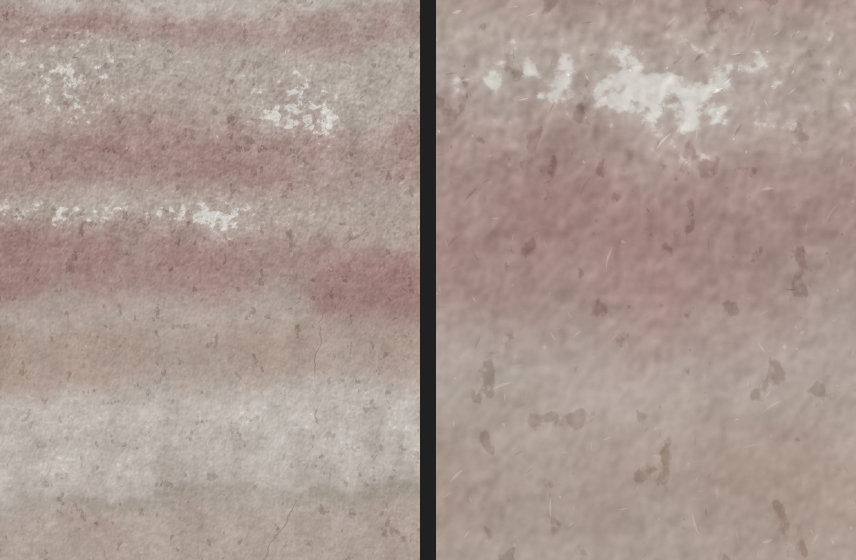
Left, the full canvas; right, a detail of the centre.
Give the GLSL for this texture, as a WebGL 1 fragment shader.

```glsl
precision highp float;
// Weathered plaster wall: broken rose and lime bands, chalky flaking, gritty relief, chips and hairline cracks.
uniform vec2 u_resolution;

const vec3 PLASTER = vec3(0.692, 0.655, 0.625);
const vec3 ROSE = vec3(0.618, 0.500, 0.482);
const vec3 OCHRE = vec3(0.655, 0.575, 0.530);
const vec3 LIME = vec3(0.750, 0.718, 0.692);
const vec3 CHALK = vec3(0.800, 0.788, 0.768);
const vec3 DAMP = vec3(0.610, 0.575, 0.530);
const vec3 CRACK = vec3(0.530, 0.455, 0.405);
const float GRAIN = 0.13;       // fine surface contrast
const float RELIEF = 0.16;      // slanted light on the grit
const float CHIP_SHARE = 0.45;  // share of cells holding a chip
const float CHIP_TONE = 0.085;  // chip contrast

float hash(vec2 p) {
  vec3 q = fract(vec3(p.xyx) * 0.1031);
  q += dot(q, q.yzx + 33.33);
  return fract((q.x + q.y) * q.z);
}

float noise(vec2 p) {
  vec2 i = floor(p), f = fract(p);
  f = f * f * (3.0 - 2.0 * f);
  return mix(mix(hash(i), hash(i + vec2(1, 0)), f.x),
             mix(hash(i + vec2(0, 1)), hash(i + vec2(1, 1)), f.x), f.y);
}

float fbm(vec2 p) {
  float sum = 0.0, amp = 0.5;
  for (int i = 0; i < 5; i++) {
    sum += amp * noise(p);
    p = mat2(0.8, 0.6, -0.6, 0.8) * p * 2.03 + 17.3;
    amp *= 0.5;
  }
  return sum;
}

// Flat-topped horizontal band with soft borders
float band(float y, float center, float halfHeight) {
  float d = (y - center) / halfHeight;
  return exp(-d * d * d * d);
}

float blob(vec2 p, vec2 center, vec2 radius) {
  vec2 d = (p - center) / radius;
  return exp(-dot(d, d));
}

// Distance to the segment from a to b
float segment(vec2 p, vec2 a, vec2 b) {
  vec2 ab = b - a;
  return length(p - a - ab * clamp(dot(p - a, ab) / dot(ab, ab), 0.0, 1.0));
}

// Height of the gritty surface, drawn out along a diagonal
float grit(vec2 p) {
  vec2 q = mat2(0.8, -0.6, 0.6, 0.8) * p;
  return 0.6 * noise(q * vec2(190.0, 110.0)) + 0.4 * noise(p * vec2(250.0, 210.0) + 7.0);
}

// Signed tone of small tapered chips, light above zero and dark below
float chips(vec2 p, float cells, float px) {
  vec2 home = floor(p * cells);
  float tone = 0.0;
  for (int j = -1; j <= 1; j++) {
    for (int i = -1; i <= 1; i++) {
      vec2 id = home + vec2(float(i), float(j)) + cells;
      float pick = hash(id + 3.7), size = hash(id + 41.3);
      vec2 q = p - (id - cells + vec2(hash(id), hash(id + 9.1))) / cells;
      float angle = 1.1 + 2.2 * (hash(id + 23.9) - 0.5);
      float c = cos(angle), s = sin(angle);
      q = vec2(c * q.x + s * q.y, c * q.y - s * q.x);
      q.y += 40.0 * q.x * q.x * (size - 0.5);
      float reach = mix(0.04, 0.30, size * size) / cells;
      float along = clamp(q.x, -reach, reach);
      float width = mix(0.075, 0.035, size) / cells * (1.0 - 0.8 * abs(along) / reach);
      float cover = 1.0 - smoothstep(-px, px, length(q - vec2(along, 0.0)) - width);
      tone += cover * step(pick, CHIP_SHARE) * (hash(id + 57.1) - 0.45) * 2.2;
    }
  }
  return clamp(tone, -1.1, 1.1);
}

void main() {
  vec2 p = gl_FragCoord.xy / u_resolution.y;
  float px = 0.7 / u_resolution.y;
  float cloud = fbm(p * vec2(6.0, 8.0) + 4.0);
  float mottle = fbm(p * vec2(24.0, 19.0) + 31.0);
  float streak = fbm(p * vec2(26.0, 5.0) + 12.0);
  float speck = fbm(p * vec2(95.0, 110.0) + 8.0);
  float y = p.y + 0.09 * (fbm(p * vec2(5.0, 7.0) + 50.0) - 0.5) + 0.05 * (mottle - 0.5);

  // Washed colour bands, worn through in places
  float sag = 0.035 * smoothstep(0.5, 0.6, p.x);
  float rose = 0.60 * band(y, 0.945, 0.035) + 0.80 * band(y, 0.715, 0.060)
             + 0.98 * band(y + sag, 0.522, 0.070);
  float ochre = 0.65 * band(y, 0.36, 0.055) + 0.40 * band(y, 0.66, 0.25) + 0.45 * band(y, 0.03, 0.07);
  float lime = band(y, 0.225, 0.090) + 0.40 * band(y, 0.99, 0.03);
  float worn = 0.2 + 1.7 * (cloud - 0.15) + 0.7 * (streak - 0.3);
  vec3 color = mix(PLASTER, OCHRE, clamp(ochre * (0.1 + 1.8 * cloud), 0.0, 1.0));
  color = mix(color, ROSE, clamp(rose * worn, 0.0, 1.0));
  color = mix(color, LIME, clamp(lime * (0.3 + 1.1 * mottle), 0.0, 1.0));
  float damp = band(y, 0.107, 0.013) + 0.3 * band(y, 0.41, 0.008);
  color = mix(color, DAMP, 0.6 * damp * smoothstep(0.25, 0.65, cloud));

  // Chalky crumbs gathered in ragged patches
  float patches = blob(p, vec2(0.14, 0.865), vec2(0.17, 0.085))
                + blob(p, vec2(0.54, 0.82), vec2(0.15, 0.085))
                + blob(p, vec2(0.03, 0.62), vec2(0.13, 0.028))
                + blob(p, vec2(0.33, 0.615), vec2(0.20, 0.038))
                + 0.40 * band(y, 0.23, 0.08);
  float crumb = 0.5 * speck + 0.3 * mottle + 0.2 * cloud;
  float flakes = smoothstep(0.0, 0.09, crumb - 0.72 + 0.26 * min(patches, 1.0));
  color = mix(color, CHALK, 0.25 * min(patches, 1.0) * mottle + 0.68 * flakes);

  // Stains, grain, slanted relief and chips
  color += 0.08 * (mottle - 0.48) + vec3(0.035, 0.045, 0.045) * (streak - 0.48);
  float rough = 0.7 + 0.3 * smoothstep(0.4, 0.65, p.y) + 0.4 * min(patches, 1.0);
  color += GRAIN * rough * (speck - 0.48);
  color += RELIEF * rough * (grit(p) - grit(p + vec2(0.0014, -0.0018)));
  float pits = smoothstep(0.66, 0.76, fbm(p * vec2(75.0, 60.0) + 90.0));
  color -= vec3(0.07, 0.08, 0.085) * pits;
  color += CHIP_TONE * rough * (chips(p, 45.0, px) + 0.9 * chips(p + 5.3, 85.0, px));

  // Hairline cracks with broken runs
  vec2 bent = p + 0.035 * (vec2(fbm(p * 28.0), fbm(p * 28.0 + 70.0)) - 0.48);
  float gap = segment(bent, vec2(0.575, 0.50), vec2(0.558, 0.25));
  gap = min(gap, segment(bent, vec2(0.62, 0.565), vec2(0.70, 0.64)));
  gap = min(gap, segment(bent, vec2(0.46, 0.0), vec2(0.53, 0.10)));
  float crack = 1.0 - smoothstep(0.0003, 0.0012 + px, gap);
  color = mix(color, CRACK, 0.5 * crack * smoothstep(0.38, 0.56, mottle));
  gl_FragColor = vec4(clamp(color, 0.0, 1.0), 1.0);
}
```
